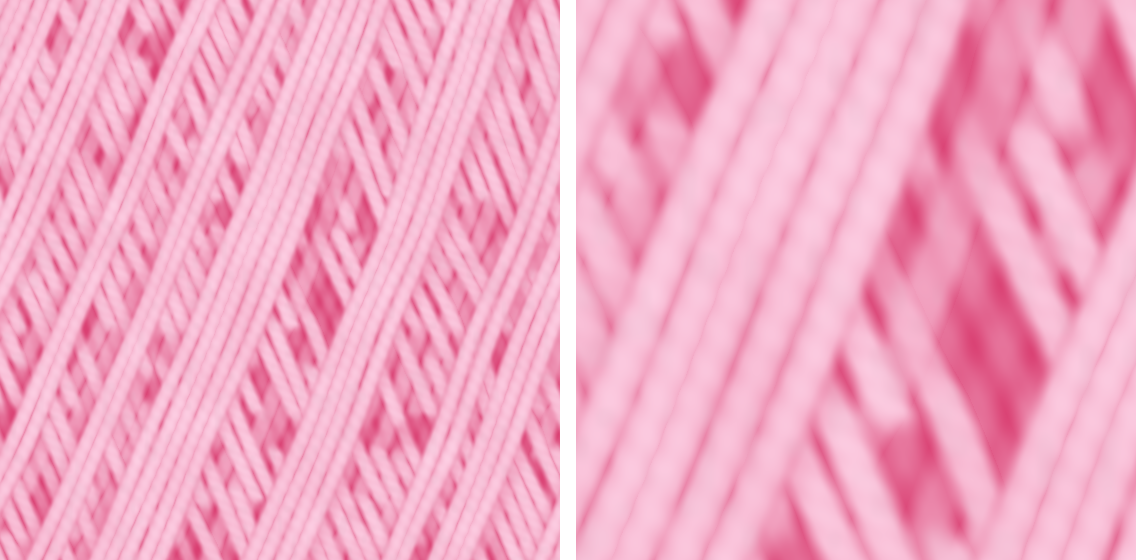
Left, the full canvas; right, a detail of the centre.
A WebGL 1 fragment shader for this texture:

```glsl
precision highp float;
// Wound pink cotton yarn: slanted bands of parallel strands over crossing strands.

uniform vec2 u_resolution;

// Colours
const vec3 DEEP_PINK  = vec3(0.85, 0.24, 0.44);
const vec3 LIGHT_PINK = vec3(0.985, 0.79, 0.875);
const vec3 GREY_PINK  = vec3(0.86, 0.70, 0.77);

// Gaps between the upper bands, measured along the middle row
const vec4 GAP_CENTRES_LEFT  = vec4(-0.075, 0.078, 0.220, 0.336);
const vec4 GAP_CENTRES_RIGHT = vec4(0.578, 0.815, 0.951, 1.090);
const vec4 GAP_RADII_LEFT    = vec4(0.035, 0.042, 0.038, 0.030);
const vec4 GAP_RADII_RIGHT   = vec4(0.070, 0.061, 0.014, 0.045);

// Strands
const float LEAN_LEFT    = 0.44;   // sideways run per unit height
const float LEAN_RIGHT   = 0.36;
const float CROSS_LEAN   = 0.43;
const float TOP_PITCH    = 0.0265;
const float CROSS_PITCH  = 0.032;
const float BASE_PITCH   = 0.036;
const float TWIST_PITCH  = 0.021;
const float TWIST_DEPTH  = 0.04;
const float EDGE_BLUR    = 0.23;   // in strand widths
const float TOP_WANDER   = 0.34;
const float LOWER_WANDER = 0.50;
const float TAU          = 6.28318;

float hash(vec2 p) {
  p = fract(p * vec2(0.1031, 0.1137));
  p += dot(p, p.yx + 33.33);
  return fract((p.x + p.y) * p.x * 17.31);
}

float noise(vec2 p) {
  vec2 i = floor(p), f = fract(p);
  f = f * f * (3.0 - 2.0 * f);
  return mix(mix(hash(i), hash(i + vec2(1.0, 0.0)), f.x),
             mix(hash(i + vec2(0.0, 1.0)), hash(i + vec2(1.0, 1.0)), f.x), f.y);
}

// Distance inside the nearest gap, negative within a band
float gapDepth(float across) {
  float depth = -1.0;
  for (int i = 0; i < 4; i++) {
    depth = max(depth, GAP_RADII_LEFT[i] - abs(across - GAP_CENTRES_LEFT[i]));
    depth = max(depth, GAP_RADII_RIGHT[i] - abs(across - GAP_CENTRES_RIGHT[i]));
  }
  return depth;
}

// One layer of parallel strands: x = brightness, y = coverage
vec2 strands(float across, float along, float pitch, float seed, bool banded) {
  vec2 nearest = vec2(0.0);
  float cell = floor(across / pitch);
  for (int k = -1; k <= 1; k++) {
    float id = cell + float(k);
    float key = id * 7.0 + seed;
    float wander = banded ? TOP_WANDER : LOWER_WANDER;
    float drift = (noise(vec2(along * 4.5 + 20.0, key)) - 0.5) * wander;
    float offset = across / pitch - id - 0.5 - drift;

    // Upper strands fill the bands; lower ones thin out at random
    float present = banded
      ? 1.0 - step(0.0, gapDepth((id + 0.5) * pitch))
      : smoothstep(0.15, 0.50, noise(vec2(along * 13.0 + 40.0, key + 3.0)));
    float radius = banded ? 0.55 : 0.30 + 0.14 * present;
    float cover = 1.0 - smoothstep(radius - EDGE_BLUR, radius + EDGE_BLUR, abs(offset));
    cover *= banded ? present : 0.25 + 0.75 * present;

    float ply = sin(TAU * (along / TWIST_PITCH + offset * 0.9 + hash(vec2(key, 5.0))));
    float shade = 1.0 - 0.85 * offset * offset + TWIST_DEPTH * ply * (0.3 + abs(offset));
    if (cover > nearest.y) nearest = vec2(shade, cover);
  }
  return nearest;
}

void main() {
  vec2 uv = gl_FragCoord.xy / u_resolution;
  float rise = uv.y - 0.5;
  float sway = (noise(uv * 5.0 + 30.0) - 0.5) * 0.014;
  float across = uv.x - rise * mix(LEAN_LEFT, LEAN_RIGHT, uv.x) + sway;
  float crossing = uv.x + rise * CROSS_LEAN - sway;

  // Stack the layers from the bottom up
  vec2 base = strands(across + 2.0, uv.y, BASE_PITCH, 211.0, false);
  vec2 under = strands(crossing + 2.0, uv.y, CROSS_PITCH, 503.0, false);
  vec2 top = strands(across, uv.y, TOP_PITCH, 907.0, true);

  float light = mix(0.04, 0.62 * base.x, base.y);
  light = mix(light, 0.95 * under.x, under.y);
  light *= mix(0.80, 1.0, smoothstep(-0.010, 0.024, gapDepth(across)));
  light = mix(light, 0.97 * top.x, top.y);

  // Uneven dye and fuzzy fibres
  light += 0.10 * (noise(uv * 16.0 + 60.0) - 0.5);
  light += 0.03 * (noise(uv * 90.0) - 0.5);

  vec3 colour = mix(DEEP_PINK, LIGHT_PINK, clamp(light, 0.0, 1.03));
  float fleck = smoothstep(0.55, 0.9, noise(uv * vec2(80.0, 55.0) + 90.0));
  colour = mix(colour, GREY_PINK, 0.14 * fleck * smoothstep(0.45, 0.75, light));
  gl_FragColor = vec4(colour, 1.0);
}
```
